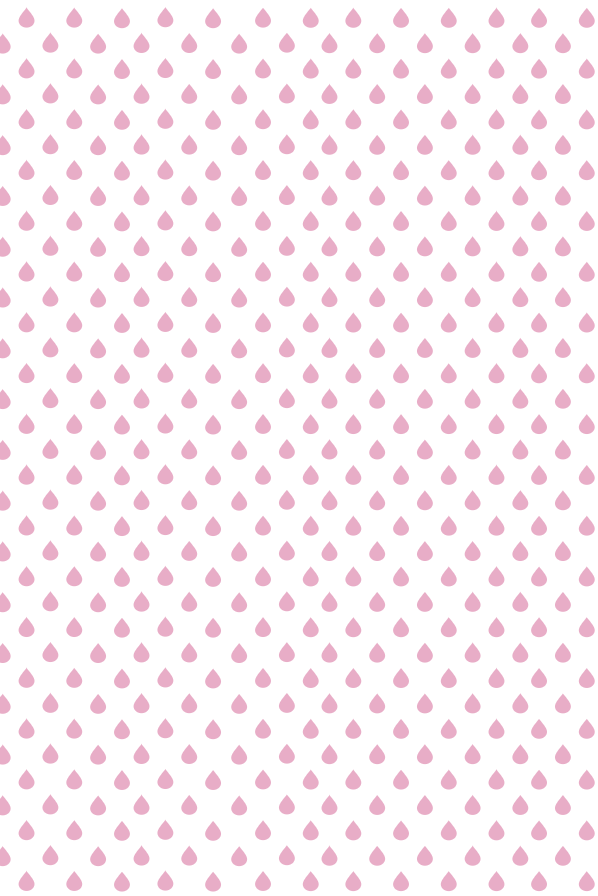
Write a Shadertoy shader that draws this pattern.

```glsl
// Staggered columns of pink raindrops on white. Each drop is a distance function:
// a pointed, slightly bulging top joined to a half ellipse. Columns are evenly
// pitched, with a few slipped joints and a slight vertical wobble between them.

const float UNITS = 768.0;                  // canvas height in design units
const vec3 PAPER = vec3(1.0);
const vec3 PINK = vec3(0.91, 0.68, 0.78);
const vec2 PITCH = vec2(20.45, 43.53);      // column step, drop step in a column
const vec2 FIRST = vec2(2.3, 17.9);         // first column, widest line of top drops
const float HALF_WIDTH = 6.8;
const float TIP_HEIGHT = 11.1;              // widest line up to the tip
const float BELLY_DEPTH = 5.9;              // widest line down to the base
const float WOBBLE = 0.45;
const vec4 JOINT_COLUMN = vec4(6.0, 10.0, 14.0, 23.0);
const vec4 JOINT_SLIP = vec4(-3.7, 1.9, -4.4, -4.4);

// Signed distance to a drop, y up, origin at the middle of its widest line.
float dropDistance(vec2 p) {
    if (p.y > 0.0) {
        float t = 1.0 - p.y / TIP_HEIGHT;   // 0 at the tip, 1 at the widest line
        float halfWidth = HALF_WIDTH * (4.0 * t - t * t * t * t) / 3.0;
        float slope = HALF_WIDTH / TIP_HEIGHT * 4.0 * (1.0 - t * t * t) / 3.0;
        return (abs(p.x) - halfWidth) / sqrt(1.0 + slope * slope);
    }
    vec2 radii = vec2(HALF_WIDTH, BELLY_DEPTH);
    float k = length(p / radii);
    return k * (k - 1.0) / max(length(p / (radii * radii)), 1e-4);
}

// Horizontal centre of a column, including the slips of all joints before it.
float columnX(float column) {
    float slip = dot(step(JOINT_COLUMN, vec4(column)), JOINT_SLIP);
    return FIRST.x + column * PITCH.x + slip;
}

// Depth below the top edge of the first drop in a column.
float columnTop(float column) {
    float stagger = 0.5 * PITCH.y * (1.0 - mod(column, 2.0));
    float wobble = WOBBLE * cos(6.2832 * (column - 4.5) / 5.0) * step(column, 12.0);
    return FIRST.y + stagger + wobble;
}

void mainImage(out vec4 fragColor, in vec2 fragCoord) {
    float pixel = UNITS / iResolution.y;
    vec2 p = fragCoord * pixel;
    float depth = UNITS - p.y;

    // Nearest drop among the neighbouring columns
    float nearestColumn = round((p.x - FIRST.x) / PITCH.x);
    float d = UNITS;
    for (int i = -1; i <= 1; i++) {
        float column = nearestColumn + float(i);
        float top = columnTop(column);
        float row = max(round((depth - top + 2.6) / PITCH.y), 0.0);
        vec2 center = vec2(columnX(column), top + row * PITCH.y);
        d = min(d, dropDistance(vec2(p.x - center.x, center.y - depth)));
    }

    float coverage = clamp(0.5 - d / pixel, 0.0, 1.0);
    fragColor = vec4(mix(PAPER, PINK, coverage), 1.0);
}
```
